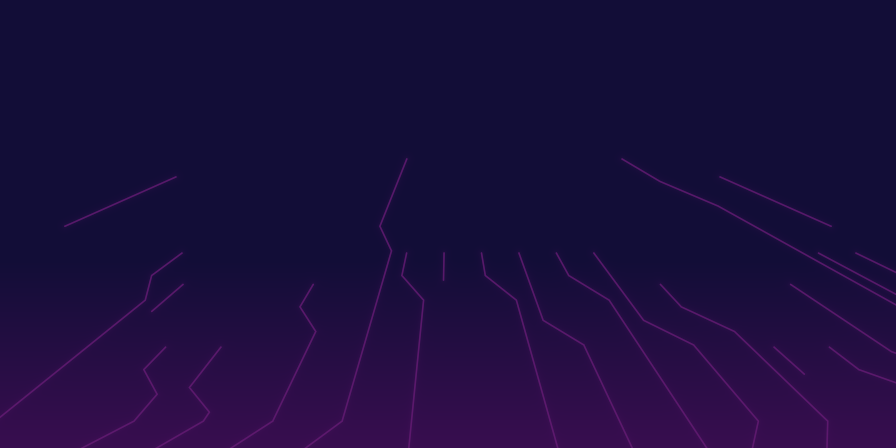
A Shadertoy shader for this background:

```glsl
// Purple circuit traces on a ground plane, running from a far horizon over a dark blue fade.

const vec3 NIGHT = vec3(0.070, 0.050, 0.215);
const vec3 DUSK = vec3(0.220, 0.050, 0.310);
const vec3 TRACE = vec3(0.390, 0.105, 0.450);

const float FADE_TOP = 0.42;      // height where the purple fade begins
const float HORIZON = 0.875;      // height of the vanishing point
const float HALF_WIDTH = 0.0014;  // half the trace width
const float GLOW_SIZE = 0.006;
const float GLOW_GAIN = 0.16;

const int FIRST_LANE = -8;
const int LAST_LANE = 10;
const float LANE_STEP = 0.19;     // slope between neighbouring lanes
const float LANE_SHIFT = 0.17;    // slope of lane zero
const float JOG = 0.11;           // sideways step of a trace
const float JOG_RUN = 0.055;      // depth used by that step
const float RETURN_DEPTH = 0.815; // depth where outer traces turn back
const float NEAR_DEPTH = 0.89;
const float DASH = 0.06;          // length of the short traces
const float OUTER_LANE = 2.25;

// Point on a lane, seen from the vanishing point; depth grows downward
vec2 lanePoint(float lane, float depth) {
    return vec2(lane * depth, -depth);
}

float segmentDistance(vec2 p, vec2 a, vec2 b) {
    vec2 ab = b - a;
    float t = clamp(dot(p - a, ab) / dot(ab, ab), 0.0, 1.0);
    return length(p - a - ab * t);
}

// Staggered start: one far trace per cycle, and a group that starts near
float startDepth(float index) {
    float phase = mod(index + 3.0, 11.0);
    float nearGroup = max(0.0, 1.0 - abs(phase - 8.5) * 0.5);
    return 0.23 + 0.21 * min(phase, 1.0) + 0.28 * nearGroup;
}

float traceDistance(vec2 p, float index) {
    float lane = LANE_SHIFT + LANE_STEP * index;
    float start = startDepth(index);
    vec2 head = lanePoint(lane, start);

    // Every sixth lane holds only a dash
    if (mod(index + 1.0, 6.0) < 0.5) {
        return segmentDistance(p, head, lanePoint(lane, start + DASH));
    }

    // Straight run, jog to the next lane, second run, turn at the near end
    float bend = min(start + 0.05 + 0.10 * mod(index, 2.0), 0.74);
    float jogLane = lane + JOG;
    float endLane = jogLane - 0.09 * step(2.5, abs(index));
    vec2 bendStart = lanePoint(lane, bend);
    vec2 bendEnd = lanePoint(jogLane, bend + JOG_RUN);
    vec2 turn = lanePoint(jogLane, RETURN_DEPTH);
    vec2 tail = lanePoint(endLane, NEAR_DEPTH);

    float d = segmentDistance(p, head, bendStart);
    d = min(d, segmentDistance(p, bendStart, bendEnd));
    d = min(d, segmentDistance(p, bendEnd, turn));
    return min(d, segmentDistance(p, turn, tail));
}

void mainImage(out vec4 fragColor, in vec2 fragCoord) {
    vec2 uv = fragCoord / iResolution.y;
    float pixel = 1.0 / iResolution.y;
    vec2 p = uv - vec2(0.5 * iResolution.x / iResolution.y, HORIZON);

    // Background fade
    vec3 color = mix(DUSK, NIGHT, clamp(uv.y / FADE_TOP, 0.0, 1.0));

    // Mirrored outer dashes, then all lanes
    float d = segmentDistance(vec2(abs(p.x), p.y),
        lanePoint(OUTER_LANE, 0.27), lanePoint(OUTER_LANE, 0.38));
    for (int i = FIRST_LANE; i <= LAST_LANE; i++) {
        d = min(d, traceDistance(p, float(i)));
    }

    // Soft glow and smooth core
    float glow = GLOW_GAIN * exp(-d / GLOW_SIZE);
    float core = 1.0 - smoothstep(-0.5 * pixel, pixel, d - HALF_WIDTH);
    color = mix(color, TRACE, max(glow, 0.85 * core));
    fragColor = vec4(color, 1.0);
}
```
